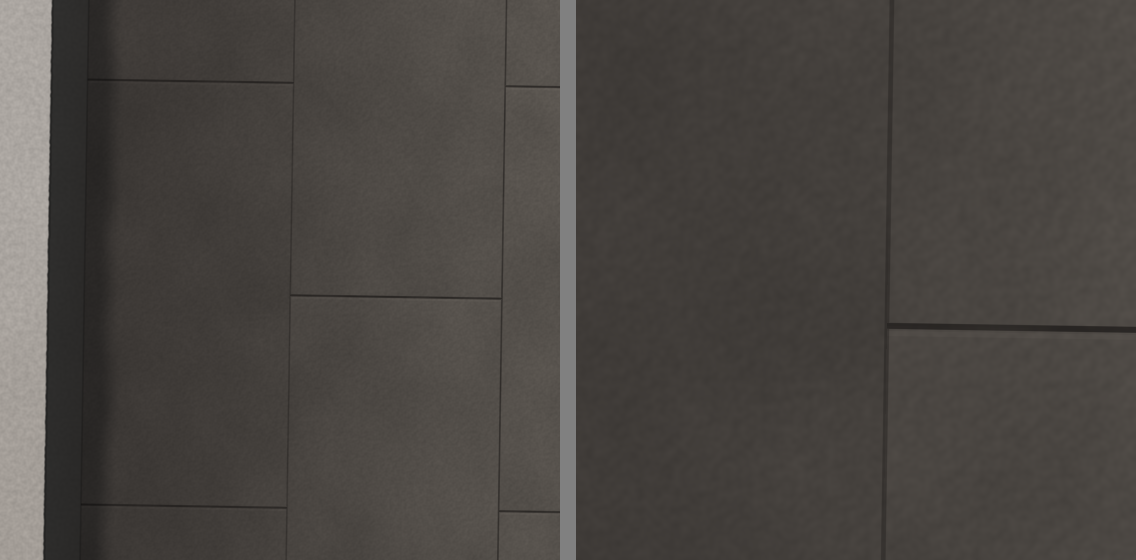
Left, the full canvas; right, a detail of the centre.
Reproduce this texture procedurally as a Shadertoy shader.

```glsl
// Dark staggered floor tiles beside a grainy pale wall with a shadowed skirting board.

vec2 hashGradient(vec2 cell) {
    vec3 p = fract(cell.xyx * vec3(0.1031, 0.1030, 0.0973));
    p += dot(p, p.yzx + 33.33);
    float angle = 6.2832 * fract((p.x + p.y) * p.z);
    return vec2(cos(angle), sin(angle));
}

// Gradient noise, roughly -0.7 to 0.7
float gradientNoise(vec2 p) {
    vec2 i = floor(p), f = p - i;
    vec2 u = f * f * f * (f * (f * 6.0 - 15.0) + 10.0);
    vec2 e = vec2(1.0, 0.0);
    float a = dot(hashGradient(i), f);
    float b = dot(hashGradient(i + e.xy), f - e.xy);
    float c = dot(hashGradient(i + e.yx), f - e.yx);
    float d = dot(hashGradient(i + e.xx), f - e.xx);
    return mix(mix(a, b, u.x), mix(c, d, u.x), u.y);
}

float fbm(vec2 p) {
    float sum = 0.0, amplitude = 0.5;
    for (int i = 0; i < 5; i++) {
        sum += amplitude * gradientNoise(p);
        p = mat2(1.6, 1.2, -1.2, 1.6) * p + 7.3;
        amplitude *= 0.55;
    }
    return sum;
}

// Coverage of a line, given the distance to its centre
float lineMask(float distance, float halfWidth, float pixel) {
    return 1.0 - smoothstep(halfWidth - pixel, halfWidth + pixel, abs(distance));
}

vec3 floorColor(vec2 uv, vec2 plane, float pixel) {
    // Tile grid: every other column is shifted by half a tile
    const vec2 tileSize = vec2(0.378, 0.759);
    vec2 grid = (plane - vec2(0.133, 0.1015)) / tileSize;
    float column = floor(grid.x);
    grid.y += 0.5 * mod(column, 2.0);
    vec2 tile = vec2(column, floor(grid.y));
    vec2 toJoint = (fract(grid + 0.5) - 0.5) * tileSize;

    // Light grows away from the wall, with cloudy stains and fine grain
    vec3 color = mix(vec3(0.238, 0.222, 0.210), vec3(0.332, 0.314, 0.294),
                     smoothstep(0.08, 1.0, uv.x));
    color *= 0.98 + 0.05 * uv.y * uv.x;
    color *= 1.0 + 0.02 * hashGradient(tile + 5.0).x;
    color *= 1.0 + 0.17 * fbm(uv * vec2(6.0, 5.0) + tile * 3.7);
    vec2 slanted = mat2(0.8, -0.6, 0.6, 0.8) * uv;
    color *= 1.0 + 0.06 * gradientNoise(slanted * vec2(95.0, 160.0))
                 + 0.05 * gradientNoise(uv * 230.0);

    // Joints: thin uprights, stronger crosswise lines with a lit lower lip
    float wear = 0.85 + 0.3 * gradientNoise(uv * 14.0);
    float upright = lineMask(toJoint.x, 0.0014, pixel) * mix(0.4, 0.62, step(0.7, uv.x));
    float crosswise = lineMask(toJoint.y, 0.0018, pixel) * 0.72;
    color *= 1.0 + 0.06 * lineMask(toJoint.y + 0.0045, 0.0015, pixel);
    color = mix(color, vec3(0.095, 0.085, 0.080), max(upright, crosswise) * wear);

    // Soft shadow cast beside the skirting
    float shadowEdge = plane.x + 0.012 * gradientNoise(uv * vec2(2.0, 9.0));
    float shadow = 1.0 - smoothstep(0.168, 0.210, shadowEdge);
    return color * mix(vec3(1.0), vec3(0.70, 0.71, 0.72), shadow);
}

vec3 wallColor(vec2 uv) {
    float grain = gradientNoise(uv * 95.0) + 0.8 * gradientNoise(uv * 190.0 + 3.1);
    vec3 color = mix(vec3(0.635, 0.612, 0.588), vec3(0.672, 0.652, 0.632),
                     smoothstep(0.0, 0.75, uv.y));
    return color * (1.0 + 0.065 * grain + 0.04 * fbm(uv * 8.0));
}

vec3 skirtingColor(vec2 uv, float across) {
    vec3 color = mix(vec3(0.180, 0.178, 0.174), vec3(0.168, 0.163, 0.158), across);
    color *= 0.97 + 0.07 * uv.y;
    return color * (1.0 + 0.05 * gradientNoise(uv * 150.0) + 0.06 * fbm(uv * 9.0));
}

void mainImage(out vec4 fragColor, in vec2 fragCoord) {
    vec2 uv = fragCoord / iResolution.y;
    float pixel = 0.8 / iResolution.y;

    // Slight tilt of both joint directions
    vec2 plane = uv + vec2(-0.0156 * uv.y, 0.016 * uv.x);

    // Skirting over the floor, with a dark gap at its foot
    vec3 color = floorColor(uv, plane, pixel);
    float across = clamp((plane.x - 0.077) / 0.066, 0.0, 1.0);
    color = mix(skirtingColor(uv, across), color,
                smoothstep(0.143 - pixel, 0.143 + pixel, plane.x));
    color *= 1.0 - 0.18 * lineMask(plane.x - 0.143, 0.0015, pixel);

    // Wall with a faintly rough edge
    float wallEdge = 0.077 + 0.0012 * gradientNoise(vec2(uv.y * 130.0, 0.5));
    color *= 1.0 - 0.2 * lineMask(plane.x - wallEdge - 0.002, 0.002, pixel);
    color = mix(wallColor(uv), color,
                smoothstep(wallEdge - 1.5 * pixel, wallEdge + 1.5 * pixel, plane.x));

    fragColor = vec4(color, 1.0);
}
```
